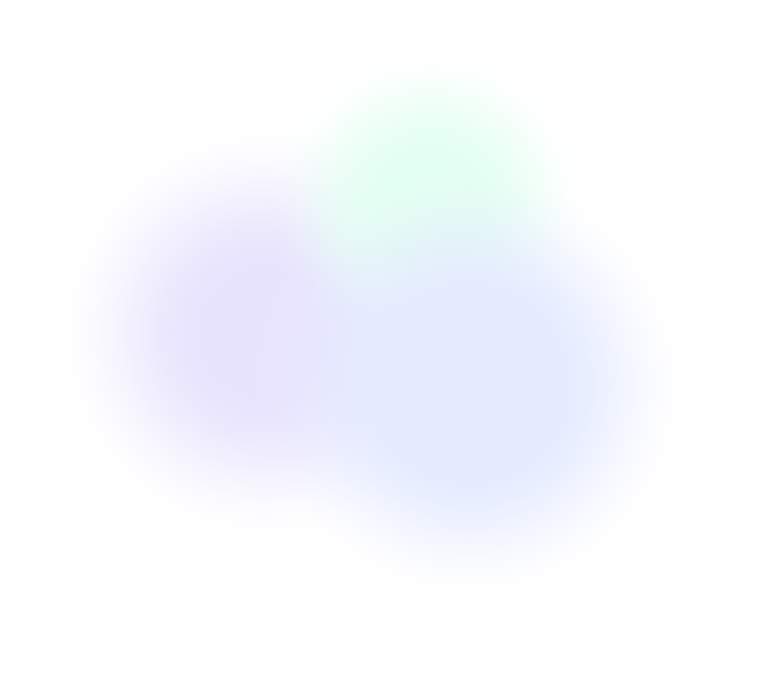
This background is drawn by a WebGL 1 fragment shader. Its source:

```glsl
precision highp float;
// Three large pastel glows, violet, mint and blue, overlapping on white.
// Each glow is a disc with a flat core and a wide smooth falloff,
// layered from back to front with ordinary alpha blending.

uniform vec2 u_resolution;

#define PAPER        vec3(1.0)
#define VIOLET       vec3(0.910, 0.892, 0.992)
#define MINT         vec3(0.892, 1.000, 0.948)
#define BLUE         vec3(0.896, 0.920, 1.000)
// Centres, in canvas heights from the middle of the canvas
#define VIOLET_POS   vec2(-0.171, 0.022)
#define MINT_POS     vec2(0.066, 0.205)
#define BLUE_POS     vec2(0.124, -0.053)
// Core radius and outer radius, in canvas heights
#define VIOLET_RADII vec2(0.086, 0.309)
#define MINT_RADII   vec2(0.065, 0.237)
#define BLUE_RADII   vec2(0.115, 0.319)

// Coverage of a soft disc: 1 within the core, 0 beyond the outer radius
float glow(vec2 p, vec2 centre, vec2 radii) {
    return 1.0 - smoothstep(radii.x, radii.y, length(p - centre));
}

void main() {
    vec2 p = (gl_FragCoord.xy - 0.5 * u_resolution) / u_resolution.y;

    // Layers from back to front
    vec3 color = PAPER;
    color = mix(color, VIOLET, glow(p, VIOLET_POS, VIOLET_RADII));
    color = mix(color, MINT, glow(p, MINT_POS, MINT_RADII));
    color = mix(color, BLUE, glow(p, BLUE_POS, BLUE_RADII));

    gl_FragColor = vec4(color, 1.0);
}
```
